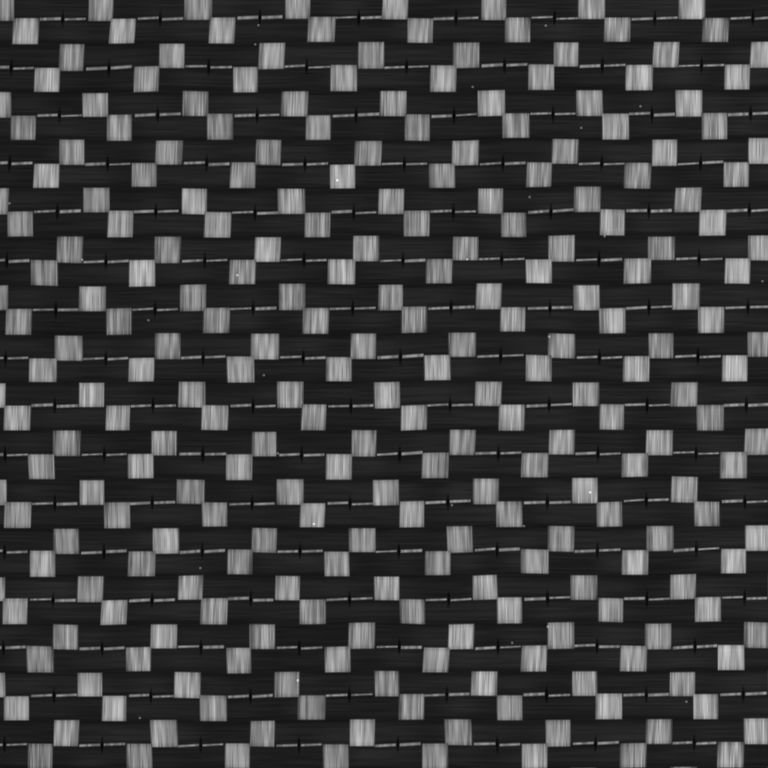
A WebGL 2 fragment shader for this texture:

```glsl
#version 300 es
precision highp float;
// Satin weave: wide dark horizontal yarns crossed by pale vertical yarns.
// Pale squares step through four columns in Gray-code order, row by row;
// thin pale slivers show in every second seam between the dark yarns.
#define COLUMNS 31.13
#define ROWS 31.74
#define ORIGIN vec2(0.129, 0.0100)
#define DRIFT 0.0117
#define TILT 0.0027
#define SQUARE_HALF vec2(0.525, 0.525)
#define SLIVER_HALF vec2(0.425, 0.062)
#define PAIRING 0.024
#define DARK_YARN 0.112
#define PALE_YARN 0.59
#define SLIVER_TONE 0.50
#define SOFTNESS 0.055

uniform vec2 u_resolution;
out vec4 fragColor;

float hash(vec2 p) {
    vec3 q = fract(vec3(p.xyx) * vec3(0.1031, 0.1030, 0.0973));
    q += dot(q, q.yzx + 33.33);
    return fract((q.x + q.y) * q.z);
}

float noise(vec2 p) {
    vec2 i = floor(p), f = fract(p);
    f = f * f * (3.0 - 2.0 * f);
    return mix(mix(hash(i), hash(i + vec2(1, 0)), f.x),
               mix(hash(i + vec2(0, 1)), hash(i + vec2(1, 1)), f.x), f.y);
}

// Signed distance to a box with slightly rounded corners
float box(vec2 p, vec2 halfSize) {
    vec2 d = abs(p) - halfSize + 0.04;
    return length(max(d, 0.0)) + min(max(d.x, d.y), 0.0) - 0.04;
}

// Rows huddle in pairs, so the seams alternate between loose and tight
float rowCenter(int row) {
    return float(row) + ((row & 1) == 0 ? PAIRING : -PAIRING);
}

// Column, 0 to 3, where the pale yarn surfaces in a row
float surfaceColumn(int row) {
    int k = row & 3;
    return float(k ^ (k >> 1));
}

// Dark yarn with fine fibres along its length
float darkYarn(vec2 p, int row) {
    float across = p.y - rowCenter(row);
    float fibres = noise(vec2(p.x * 0.7, p.y * 13.0));
    float sheen = noise(vec2(p.x * 0.8 + 40.0, float(row) * 7.3));
    float crown = 1.0 - smoothstep(0.2, 0.5, abs(across));
    return DARK_YARN - 0.018 + 0.035 * (fibres - 0.4) + crown * (0.012 + 0.045 * sheen);
}

// Pale slivers and the dark notch between them, in the seam below an even row
float addSlivers(float tone, vec2 p, int row, float soft) {
    float first = float((row & 2) == 0 ? 2 : 0);
    float seam = float(row) + 0.48;
    float notch = p.x - first - 0.5;
    notch -= 4.0 * round(notch / 4.0);
    float notchMask = (1.0 - smoothstep(0.02, 0.02 + soft, abs(notch)))
                    * (1.0 - smoothstep(0.15, 0.45, abs(p.y - seam)));
    tone -= 0.06 * notchMask;
    for (int i = 0; i < 2; i++) {
        float x = p.x - first - float(i);
        float repeatId = round(x / 4.0);
        x -= 4.0 * repeatId;
        vec2 id = vec2(repeatId * 2.0 + float(i) + 51.0, float(row) + 17.0);
        float y = p.y - seam + 0.07 * (hash(id) - 0.5) + 0.04 * x;
        float thickness = SLIVER_HALF.y * mix(0.65, 1.1, hash(id + 5.7));
        float d = box(vec2(x, y), vec2(SLIVER_HALF.x, thickness));
        float light = SLIVER_TONE + 0.2 * (noise(vec2(p.x * 9.0, id.y)) - 0.5);
        tone = mix(tone, light, 1.0 - smoothstep(-soft, soft, d));
    }
    return tone;
}

// One pale square per repeat, streaked with vertical fibres
float addSquare(float tone, vec2 p, int row, float soft) {
    float x = p.x - surfaceColumn(row);
    float repeatId = round(x / 4.0);
    vec2 id = vec2(repeatId + 23.0, float(row) + 71.0);
    vec2 q = vec2(x - 4.0 * repeatId, p.y - rowCenter(row));
    q += 0.10 * (vec2(hash(id), hash(id + 3.1)) - 0.5) * vec2(1.0, 0.5);
    q.x += 0.05 * (hash(id + 8.3) - 0.5) * q.y;
    vec2 size = SQUARE_HALF + 0.05 * (vec2(hash(id + 6.2), hash(id + 9.4)) - 0.5);
    float coarse = noise(vec2(q.x * 7.0, q.y * 0.8) + id * 13.7);
    float fine = noise(vec2(q.x * 17.0, q.y * 1.3) + id * 5.3);
    float light = PALE_YARN + 0.20 * (coarse - 0.5) + 0.16 * (fine - 0.5);
    light += 0.12 * (hash(id + 1.9) - 0.5);
    light -= 0.12 * smoothstep(0.25, 0.55, abs(q.x)) + 0.08 * smoothstep(0.3, 0.55, abs(q.y));
    return mix(tone, light, 1.0 - smoothstep(-soft, soft, box(q, size)));
}

void main() {
    vec2 uv = gl_FragCoord.xy / u_resolution;
    float down = 1.0 - uv.y;
    float soft = max(SOFTNESS, 0.8 * ROWS / u_resolution.y);

    // Cloth coordinates in yarns, with a slight drift and tilt
    vec2 p = vec2(uv.x - ORIGIN.x + DRIFT * down * (2.0 - down),
                  down - ORIGIN.y + TILT * uv.x) * vec2(COLUMNS, ROWS);
    p += 0.10 * (vec2(noise(p * 0.35), noise(p * 0.35 + 60.0)) - 0.5);
    int row = int(round(p.y));

    float tone = darkYarn(p, row);
    tone = addSlivers(tone, p, row - (row & 1), soft);
    for (int i = -1; i <= 1; i++) tone = addSquare(tone, p, row + i, soft);

    // Uneven lighting and sparse dust
    tone *= mix(0.95, 1.05, uv.x) + 0.06 * (noise(uv * 5.0) - 0.5);
    vec2 cell = floor(uv * 40.0);
    vec2 speck = fract(uv * 40.0) - 0.25 - 0.5 * vec2(hash(cell + 2.0), hash(cell + 9.0));
    float dust = step(0.985, hash(cell + 30.0)) * (1.0 - smoothstep(0.03, 0.11, length(speck)));
    fragColor = vec4(vec3(clamp(tone + 0.25 * dust, 0.0, 1.0)), 1.0);
}
```
